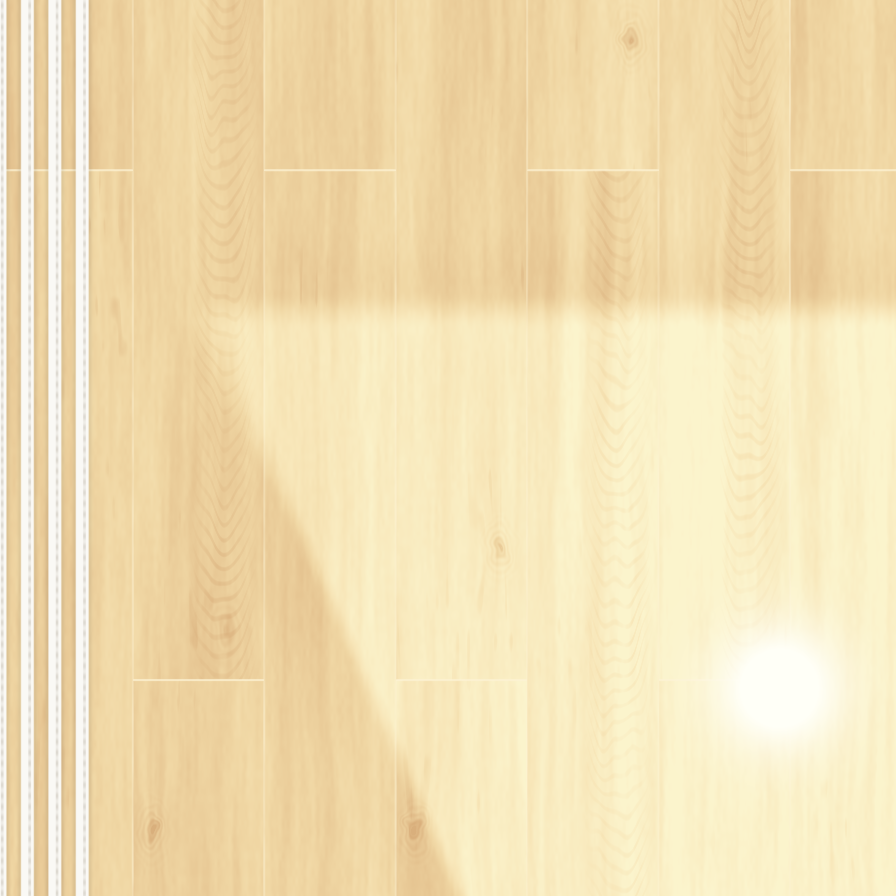
Reproduce this texture procedurally as a WebGL 1 fragment shader.

```glsl
precision highp float;
uniform vec2 u_resolution;

float hash(vec2 p) {
  return fract(sin(dot(p, vec2(127.1, 311.7))) * 43758.5453);
}

float noise(vec2 p) {
  vec2 i = floor(p), f = fract(p);
  f = f * f * (3.0 - 2.0 * f);
  return mix(mix(hash(i), hash(i + vec2(1.0, 0.0)), f.x),
             mix(hash(i + vec2(0.0, 1.0)), hash(i + vec2(1.0, 1.0)), f.x), f.y);
}

// Signed strength of an elliptical knot: dark heart and fading rings
float knot(vec2 d, float seed) {
  d += 0.007 * (vec2(noise(d * 90.0 + seed), noise(d * 90.0 + seed + 31.0)) - 0.5);
  float r = length(d * vec2(1.5, 0.85));
  return exp(-r * r * 12000.0) + 0.4 * exp(-r * r * 1800.0) * (0.6 + 0.6 * sin(r * 850.0));
}

// Nested arches opening upward
float arches(vec2 d, float seed) {
  float wave = noise(vec2(d.x * 60.0, d.y * 9.0) + seed) * 0.035;
  float ring = sin(310.0 * (d.y - 42.0 * d.x * d.x + wave));
  return smoothstep(0.3, 1.0, ring) * smoothstep(0.042, 0.012, abs(d.x));
}

// Wood tone of one plank, around zero; p is measured from its lower left corner
float woodTone(vec2 p, vec2 id) {
  float seed = hash(id) * 80.0;
  bool upper = id.y > -0.5;
  bool odd = mod(id.x, 2.0) > 0.5;

  // Knots near the foot of upper planks and the head of lower ones
  vec2 k = p - (upper ? vec2(0.116, 0.146) : vec2(0.021, 0.970));
  float knotted = upper ? step(abs(id.x - 3.5), 1.0) : (odd && id.x < 4.0 ? 1.0 : 0.0);
  float bend = knotted * exp(-dot(k * vec2(40.0, 18.0), k * vec2(40.0, 18.0)));
  p.x += bend * k.x * 0.6;

  // Broad bands, streaks, fibres and pores
  float sway = 0.008 * noise(vec2(p.x * 12.0, p.y * 7.0) + seed);
  float x = p.x + sway;
  float tone = 1.1 * (noise(vec2(x * 32.0, p.y * 1.6) + seed) - 0.5);
  tone += 0.65 * (noise(vec2(x * 95.0, p.y * 4.0) + seed) - 0.5);
  tone += 0.45 * (noise(vec2(x * 230.0, p.y * 17.0) + seed) - 0.5);
  tone += 0.25 * (noise(vec2(p.x * 330.0, p.y * 110.0) + seed) - 0.5);
  float crack = smoothstep(0.78, 0.95, noise(vec2(x * 170.0, p.y * 22.0) + seed));
  tone -= 0.6 * crack * smoothstep(0.5, 0.8, noise(vec2(p.x * 20.0, p.y * 5.0) - seed));

  // Arched figure on every fourth plank, with a swirl at the foot of one
  float figured = upper ? (mod(id.x, 4.0) == 1.0 ? 1.0 : 0.0) : (id.x == 4.0 ? 1.0 : 0.0);
  float patchy = 0.35 + 0.65 * noise(vec2(p.x * 30.0, p.y * 8.0) + seed);
  tone -= 0.8 * figured * patchy * arches(p - vec2(0.102, 0.3), seed);
  if (upper && id.x == 1.0) tone -= 0.8 * knot((p - vec2(0.106, 0.056)) * 0.7, seed);

  return tone - 1.7 * knotted * knot(k, seed) + 0.4 * (hash(id + 7.0) - 0.5);
}

void main() {
  vec2 uv = gl_FragCoord.xy / u_resolution;
  float px = 1.0 / u_resolution.y;

  // Staggered planks
  vec2 size = vec2(0.1467, 1.138);
  vec2 q = uv - vec2(0.0015, 0.241);
  float column = floor(q.x / size.x);
  if (mod(column, 2.0) < 0.5) q.y -= 0.5 * size.y;
  vec2 id = vec2(column, floor(q.y / size.y));
  vec2 p = q - id * size;

  // Slanted window light with a soft upper edge
  float side = uv.x - 0.2955 - 0.4386 * (0.4987 - uv.y);
  float softness = mix(0.014, 0.04, smoothstep(0.4, 0.65, uv.y));
  float lit = smoothstep(-softness, softness, side) * smoothstep(0.675, 0.63, uv.y);
  float shade = exp(-pow((side + 0.03) / 0.05, 2.0)) * smoothstep(0.56, 0.46, uv.y);
  shade += exp(-pow((uv.y - 0.69) / 0.04, 2.0)) * smoothstep(0.2, 0.4, uv.x);
  float tone = 0.5 + 0.5 * smoothstep(0.05, 0.9, uv.x) - 0.3 * shade * (1.0 - lit);
  tone += lit * (1.35 + 0.45 * smoothstep(0.3, 0.9, uv.x));
  tone += woodTone(p, id) * mix(1.0, 0.85, lit);

  vec3 tan_ = vec3(0.90, 0.77, 0.57);
  vec3 honey = vec3(0.94, 0.84, 0.64);
  vec3 straw = vec3(0.97, 0.90, 0.72);
  vec3 cream = vec3(0.985, 0.955, 0.80);
  vec3 color = mix(tan_, honey, clamp(tone, -1.2, 1.0));
  color = mix(color, straw, clamp(tone - 1.0, 0.0, 1.0));
  color = mix(color, cream, clamp(tone - 2.0, 0.0, 1.0));

  // Pale bevels between planks
  vec2 edge = min(p, size - p);
  vec2 seam = 1.0 - smoothstep(vec2(0.0004), vec2(0.0008 + px), edge);
  float worn = 0.35 + 0.5 * noise(uv * 40.0);
  color = mix(color, vec3(0.99, 0.95, 0.83), max(seam.y * 0.75, seam.x * 0.6 * worn));

  // Glare spot
  vec2 g = uv - vec2(0.87, 0.232);
  float glare = 1.5 * exp(-dot(g, g) / 0.0045);
  color = mix(color, vec3(1.0, 1.0, 0.97), min(glare, 1.0));

  // White strips, each with a fine stitched groove
  for (int i = 0; i < 4; i++) {
    float d = uv.x - 0.0306 * float(i);
    color *= 1.0 - 0.07 * exp(-pow((abs(d) - 0.008) / 0.003, 2.0));
    float strip = 1.0 - smoothstep(0.0072 - px, 0.0072 + px, abs(d));
    float groove = 1.0 - smoothstep(0.0006, 0.0012 + px, abs(d - 0.0025));
    float stitch = 0.7 + 0.3 * sin(uv.y * 520.0);
    vec3 white = mix(vec3(0.98, 0.975, 0.96), vec3(0.82, 0.80, 0.76), groove * stitch * 0.7);
    color = mix(color, white, strip);
  }

  gl_FragColor = vec4(color, 1.0);
}
```
